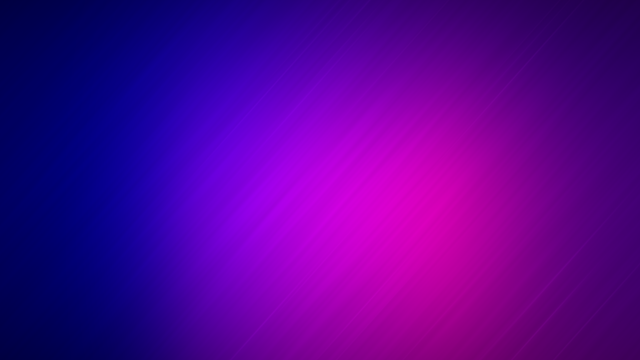
Give the GLSL for this background, as a Shadertoy shader.

```glsl
#define STREAK_ANGLE 0.84
#define GRAIN_AMOUNT 0.085
#define LINE_COUNT 18
#define LINE_WIDTH 0.0024
#define LINE_GLOW 0.06
#define MAGENTA_CENTER vec2(1.14, 0.42)
#define BLUE_CENTER vec2(0.72, 0.50)

float hash(float n) {
    return fract(sin(n * 12.9898) * 43758.5);
}

vec2 gradientAt(vec2 cell) {
    float angle = 6.2832 * hash(dot(cell, vec2(1.0, 57.3)));
    return vec2(cos(angle), sin(angle));
}

float gradientNoise(vec2 p) {
    vec2 i = floor(p), f = fract(p);
    vec2 u = f * f * f * (f * (f * 6.0 - 15.0) + 10.0);
    vec2 e = vec2(1.0, 0.0);
    float low = mix(dot(gradientAt(i), f),
                    dot(gradientAt(i + e.xy), f - e.xy), u.x);
    float high = mix(dot(gradientAt(i + e.yx), f - e.yx),
                     dot(gradientAt(i + e.xx), f - e.xx), u.x);
    return mix(low, high, u.y);
}

// Soft blob with a separate radius on each side: left, right, below, above
float glow(vec2 p, vec2 center, vec4 radii) {
    vec2 d = p - center;
    vec2 side = smoothstep(-0.2, 0.2, d);
    d /= mix(radii.xz, radii.yw, side);
    return exp(-dot(d, d));
}

vec3 backdrop(vec2 p) {
    float rightness = smoothstep(0.25, 0.9, p.x - 0.3 * max(p.y - 0.4, 0.0));
    float height = p.y - 0.5;

    // Violet wash on the right, topped by the magenta glow
    float wash = 0.22 * rightness * (1.0 - smoothstep(0.4, 1.1, p.y) * 0.5);
    float red = wash + 0.63 * glow(p, MAGENTA_CENTER, vec4(0.66, 0.38, 0.50, 0.43));

    // Navy base, brighter at the lower right, topped by the blue glow
    float navy = 0.32 - 0.38 * height * height + rightness * (0.09 - 0.06 * p.y);
    float blue = navy + 0.53 * glow(p, BLUE_CENTER, vec4(0.49, 0.74, 0.59, 0.60));

    // Red fades out into the pure blue at the left
    return vec3(red * smoothstep(0.14, 0.58, p.x), 0.0, blue);
}

// Axes of the streaks: x runs along them, y across
vec2 toStreak(vec2 p) {
    vec2 dir = vec2(cos(STREAK_ANGLE), sin(STREAK_ANGLE));
    return vec2(dot(p, dir), dot(p, vec2(-dir.y, dir.x)));
}

// Thin scratches scattered along the top and bottom edges
float scratches(vec2 q, float pixel) {
    float width = max(LINE_WIDTH, 0.7 * pixel);
    float light = 0.0;
    for (int i = 0; i < LINE_COUNT; i++) {
        float id = float(i) + 1.0;
        float edge = mod(id, 2.0);
        float inset = 0.25 * hash(id + 31.7);
        vec2 anchor = vec2(mix(0.65, 1.7, hash(id)), mix(inset, 1.0 - inset, edge));
        vec2 d = q - toStreak(anchor);
        d /= vec2(mix(0.12, 0.3, hash(id + 67.1)), width);
        light += exp(-dot(d, d)) * (0.25 + 0.75 * hash(id + 91.3));
    }
    return light;
}

void mainImage(out vec4 fragColor, in vec2 fragCoord) {
    vec2 p = fragCoord / iResolution.y;
    p.x *= 1.7778 * iResolution.y / iResolution.x;
    vec2 q = toStreak(p);

    // Brushed grain, stretched along the streak direction
    float grain = 0.3 * gradientNoise(q * vec2(1.2, 20.0))
                + 0.4 * gradientNoise(q * vec2(2.0, 55.0) + 17.0)
                + 0.4 * gradientNoise(q * vec2(3.0, 100.0) + 41.0);

    vec3 color = backdrop(p) * (1.0 + GRAIN_AMOUNT * grain);
    color += LINE_GLOW * scratches(q, 1.0 / iResolution.y) * vec3(0.7, 0.15, 0.8);

    fragColor = vec4(clamp(color, 0.0, 1.0), 1.0);
}
```
